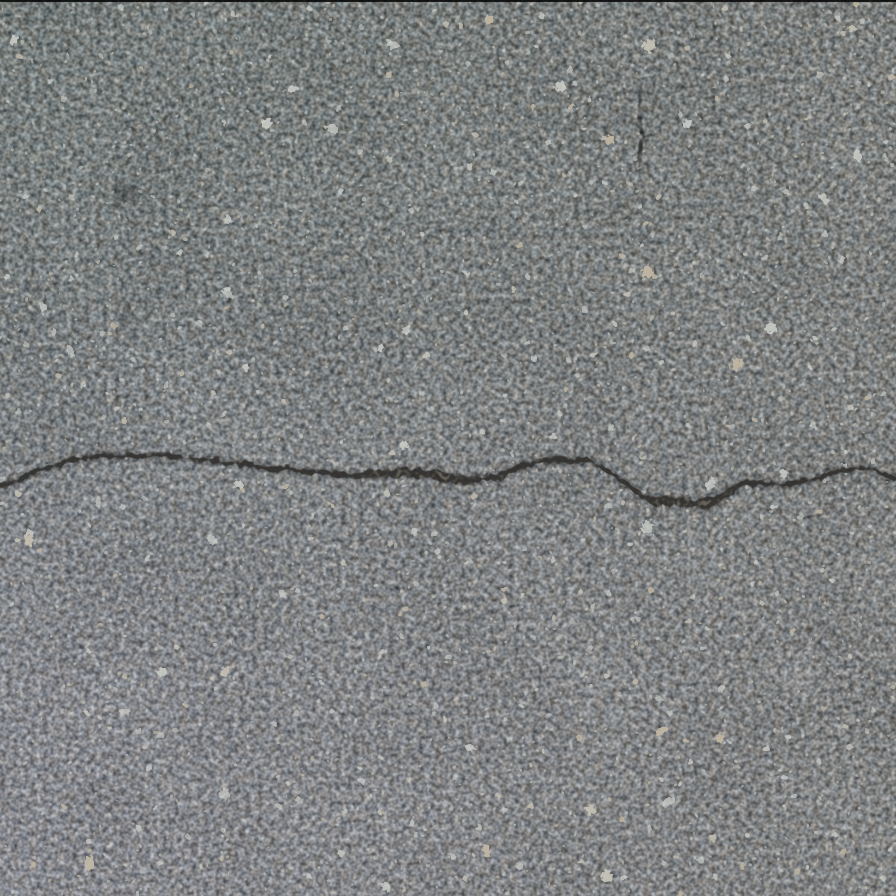
A three.js fragment shader for this texture:

```glsl
// Worn grey asphalt with pale stone chips and a dark crack running across it.
varying vec2 vUv;

const vec3 CRACK_DARK = vec3(0.19, 0.185, 0.175);
const vec3 CRACK_DUST = vec3(0.40, 0.38, 0.34);
const vec3 CHIP_PALE = vec3(0.80, 0.81, 0.79);
const vec3 CHIP_WARM = vec3(0.74, 0.70, 0.62);

float hash(vec2 p) {
  vec3 q = fract(vec3(p.xyx) * 0.1031);
  q += dot(q, q.yzx + 33.33);
  return fract((q.x + q.y) * q.z);
}

mat2 rotation(float angle) {
  float c = cos(angle), s = sin(angle);
  return mat2(c, s, -s, c);
}

// Gradient noise, centred on zero
float cornerSlope(vec2 cell, vec2 offset) {
  float angle = 6.2832 * hash(cell);
  return dot(vec2(cos(angle), sin(angle)), offset);
}

float gradientNoise(vec2 p) {
  vec2 i = floor(p), f = fract(p);
  vec2 u = f * f * f * (f * (f * 6.0 - 15.0) + 10.0);
  vec2 e = vec2(1.0, 0.0);
  return mix(
    mix(cornerSlope(i, f), cornerSlope(i + e, f - e), u.x),
    mix(cornerSlope(i + e.yx, f - e.yx), cornerSlope(i + 1.0, f - 1.0), u.x),
    u.y);
}

float fractalNoise(vec2 p) {
  float sum = 0.0, weight = 0.6;
  for (int i = 0; i < 4; i++) {
    sum += weight * gradientNoise(p);
    p = rotation(0.7) * p * 2.1 + 17.3;
    weight *= 0.55;
  }
  return sum;
}

float ramp(float x, float start, float end, float rise) {
  return rise * smoothstep(start, end, x);
}

float spot(vec2 p, vec2 centre, vec2 size) {
  vec2 d = (p - centre) / size;
  return exp(-dot(d, d));
}

// Height of the main crack at x
float crackHeight(float x) {
  float y = 0.450 + ramp(x, -0.05, 0.12, 0.041) + ramp(x, 0.15, 0.42, -0.022);
  y += ramp(x, 0.40, 0.45, 0.004) + ramp(x, 0.46, 0.52, -0.008);
  y += ramp(x, 0.54, 0.61, 0.021) + ramp(x, 0.65, 0.74, -0.046);
  y += ramp(x, 0.72, 0.79, -0.0025) + ramp(x, 0.785, 0.835, 0.022);
  y += ramp(x, 0.87, 0.96, 0.017) + ramp(x, 0.965, 1.01, -0.011);
  return y + 0.006 * fractalNoise(vec2(x * 45.0, 3.7));
}

float crackHalfWidth(float x) {
  float bulges = 0.0025 * spot(vec2(x), vec2(0.48), vec2(0.13))
               + 0.0040 * spot(vec2(x), vec2(0.77), vec2(0.065));
  return (0.0024 + bulges) * (1.0 + 0.9 * gradientNoise(vec2(x * 60.0, 8.2)));
}

// One layer of irregular chips: x is coverage, y is a random tone
vec2 chipLayer(vec2 p, float cells, float chance, float radius, float seed) {
  vec2 g = rotation(seed) * p * cells + seed * 31.0;
  vec2 cell = floor(g);
  vec2 jitter = vec2(hash(cell + 4.1), hash(cell + 19.7)) - 0.5;
  vec2 d = rotation(6.2832 * hash(cell + 7.9)) * (fract(g) - 0.5 - 0.5 * jitter);
  d.y *= 1.0 + 0.8 * hash(cell + 2.3);
  float size = radius * cells * mix(0.5, 1.0, hash(cell + 11.0));
  float dist = length(d) - size * (1.0 + 0.8 * gradientNoise(p * 260.0));
  float soft = 0.0009 * cells;
  float cover = 1.0 - smoothstep(-soft, soft, dist);
  return vec2(cover * step(hash(cell + 53.0), chance), hash(cell + 71.0));
}

vec3 addChips(vec3 colour, vec2 chip, float opacity) {
  vec3 tone = mix(CHIP_PALE, CHIP_WARM, smoothstep(0.6, 1.0, chip.y));
  return mix(colour, tone, chip.x * opacity * mix(0.65, 1.0, chip.y));
}

vec3 asphalt(vec2 p) {
  vec3 lower = mix(vec3(0.525, 0.53, 0.55), vec3(0.50, 0.505, 0.505), p.x);
  vec3 upper = mix(vec3(0.455, 0.48, 0.475), vec3(0.48, 0.49, 0.485), p.x);
  vec3 colour = mix(lower, upper, smoothstep(0.1, 1.0, p.y));
  float grain = 0.25 * gradientNoise(p * 150.0)
              + 0.20 * gradientNoise(rotation(0.6) * p * 265.0);
  float tint = gradientNoise(p * 95.0 + 40.0);
  return colour + grain + 0.05 * fractalNoise(p * 7.0) + tint * vec3(0.03, 0.0, -0.03);
}

void main() {
  vec2 p = vUv;
  vec3 colour = asphalt(p);

  // Stone chips, fine to coarse
  colour = addChips(colour, chipLayer(p, 115.0, 0.16, 0.0024, 0.4), 0.75);
  colour = addChips(colour, chipLayer(p, 48.0, 0.20, 0.0040, 1.1), 0.90);
  colour = addChips(colour, chipLayer(p, 19.0, 0.12, 0.0075, 2.3), 1.0);

  // Stains and a faint pale scuff
  float stain = 0.30 * spot(p, vec2(0.140, 0.784), vec2(0.014, 0.010))
              + 0.15 * spot(p, vec2(0.141, 0.648), vec2(0.010, 0.018));
  colour *= 1.0 - stain;
  colour += 0.07 * spot(p, vec2(0.89, 0.245), vec2(0.025, 0.015));

  // Short hairline crack
  float hairX = 0.715 + 0.012 * fractalNoise(vec2(p.y * 30.0, 6.1));
  float hair = 1.0 - smoothstep(0.0008, 0.0038, abs(p.x - hairX));
  hair *= smoothstep(0.79, 0.83, p.y) * (1.0 - smoothstep(0.89, 0.92, p.y));
  colour *= 1.0 - 0.5 * hair * smoothstep(-0.3, 0.2, gradientNoise(p * 70.0));

  // Main crack with ragged edges and dusty filling
  float halfWidth = crackHalfWidth(p.x);
  float edge = abs(p.y - crackHeight(p.x)) + 0.004 * gradientNoise(p * 140.0);
  float crack = 1.0 - smoothstep(halfWidth - 0.0016, halfWidth + 0.0016, edge);
  float dust = smoothstep(-0.1, 0.4, gradientNoise(p * 170.0 + 9.0));
  dust *= smoothstep(0.003, 0.006, halfWidth);
  colour *= 1.0 - 0.16 * (1.0 - smoothstep(0.0, 0.006, edge - halfWidth));
  colour = mix(colour, mix(CRACK_DARK, CRACK_DUST, dust), 0.92 * crack);

  // Dark strip along the top border
  colour *= 1.0 - 0.85 * smoothstep(0.9970, 0.9985, p.y);
  gl_FragColor = vec4(clamp(colour, 0.0, 1.0), 1.0);
}
```
